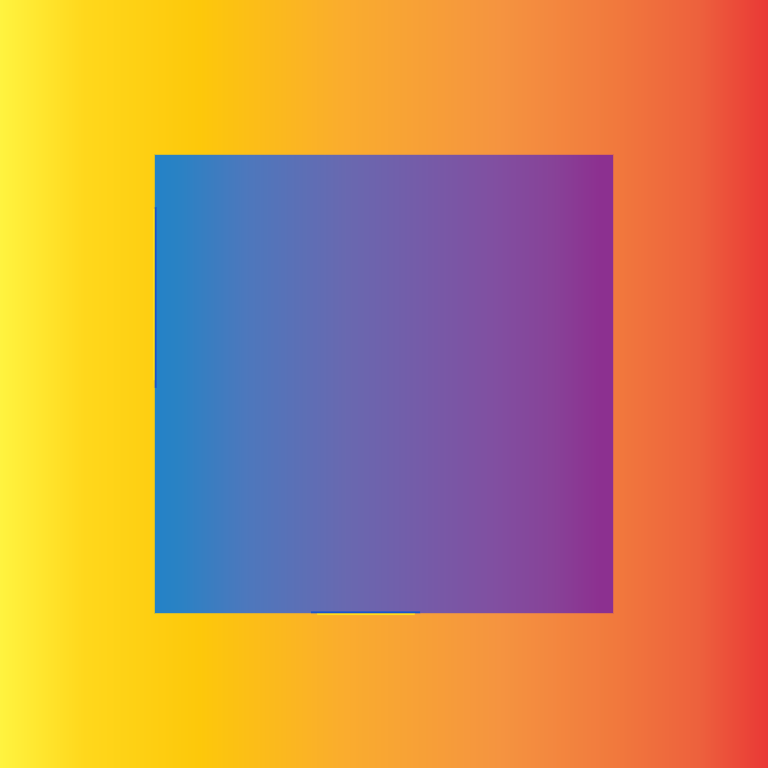
Give the GLSL for this background, as a three.js fragment shader.

```glsl
// Blue-to-violet square centred on a yellow-to-red horizontal gradient.

#define SQUARE_MIN 0.2015
#define SQUARE_MAX 0.7985
#define EDGE_SOFTNESS 0.0008
#define RIM_WIDTH 0.0024
#define RIM_BLUE vec3(0.10, 0.33, 0.80)
#define RIM_YELLOW vec3(1.00, 0.87, 0.10)

varying vec2 vUv;

// Antialiased coverage of the box between two corners.
float boxMask(vec2 p, vec2 lowCorner, vec2 highCorner) {
  vec2 d = max(lowCorner - p, p - highCorner);
  return 1.0 - smoothstep(-EDGE_SOFTNESS, EDGE_SOFTNESS, max(d.x, d.y));
}

// Moves a running gradient on to its next colour stop.
vec3 blendStop(vec3 color, vec3 nextColor, float start, float end, float x) {
  return mix(color, nextColor, clamp((x - start) / (end - start), 0.0, 1.0));
}

vec3 warmGradient(float x) {
  vec3 c = vec3(1.00, 0.955, 0.25);
  c = blendStop(c, vec3(1.00, 0.845, 0.11), 0.00, 0.11, x);
  c = blendStop(c, vec3(0.992, 0.784, 0.04), 0.11, 0.26, x);
  c = blendStop(c, vec3(0.98, 0.675, 0.18), 0.26, 0.45, x);
  c = blendStop(c, vec3(0.96, 0.58, 0.25), 0.45, 0.65, x);
  c = blendStop(c, vec3(0.945, 0.475, 0.24), 0.65, 0.80, x);
  c = blendStop(c, vec3(0.93, 0.38, 0.24), 0.80, 0.91, x);
  return blendStop(c, vec3(0.915, 0.22, 0.21), 0.91, 1.00, x);
}

vec3 coolGradient(float x) {
  vec3 c = vec3(0.14, 0.51, 0.78);
  c = blendStop(c, vec3(0.16, 0.51, 0.77), 0.20, 0.23, x);
  c = blendStop(c, vec3(0.30, 0.47, 0.74), 0.23, 0.32, x);
  c = blendStop(c, vec3(0.41, 0.41, 0.69), 0.32, 0.45, x);
  c = blendStop(c, vec3(0.505, 0.31, 0.63), 0.45, 0.645, x);
  c = blendStop(c, vec3(0.53, 0.26, 0.595), 0.645, 0.72, x);
  return blendStop(c, vec3(0.55, 0.19, 0.565), 0.72, 0.78, x);
}

void main() {
  vec2 p = vUv;

  // Two gradients, split by the square.
  float square = boxMask(p, vec2(SQUARE_MIN), vec2(SQUARE_MAX));
  vec3 color = mix(warmGradient(p.x), coolGradient(p.x), square);

  // Thin rims on parts of the left and bottom sides: yellow outside, blue inside.
  float outerEdge = SQUARE_MIN - RIM_WIDTH;
  float innerEdge = SQUARE_MIN + RIM_WIDTH;
  float outerRim = max(
    boxMask(p, vec2(outerEdge, 0.505), vec2(SQUARE_MIN, 0.728)),
    boxMask(p, vec2(0.413, outerEdge), vec2(0.540, SQUARE_MIN)));
  float innerRim = max(
    boxMask(p, vec2(SQUARE_MIN, 0.495), vec2(innerEdge, 0.730)),
    boxMask(p, vec2(0.405, SQUARE_MIN), vec2(0.547, innerEdge)));
  color = mix(color, RIM_YELLOW, outerRim);
  color = mix(color, RIM_BLUE, innerRim);

  gl_FragColor = vec4(color, 1.0);
}
```
